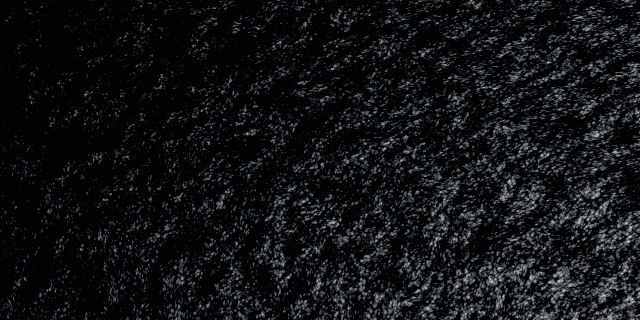
This texture is drawn by a WebGL 2 fragment shader. Its source:

```glsl
#version 300 es
precision highp float;
// Dark rippled water at night with slanted, broken glints thickening to the lower right.

#define SLANT 0.86                    // main ripple direction, radians
#define BEND 0.2                      // how far the ripples fan out
#define SWELL_FREQ vec2(6.5, 17.0)    // cells per height, along and across
#define CHOP_FREQ vec2(15.0, 34.0)
#define GRAIN_FREQ vec2(52.0, 74.0)
#define FLECK_FREQ vec2(104.0, 136.0)
#define BASE_LIGHT -2.15              // light level at the upper left
#define LIGHT_RIGHT 2.0               // gain towards the right
#define LIGHT_DOWN 0.8                // gain towards the bottom
#define GLINT_GAIN 0.22
#define EDGE_SOFTNESS 0.08
#define DEEP_WATER vec3(0.006, 0.006, 0.008)

uniform vec2 u_resolution;
out vec4 fragColor;

vec2 hash2(vec2 cell) {
    vec3 h = fract(cell.xyx * vec3(0.1031, 0.1030, 0.0973));
    h += dot(h, h.yzx + 33.33);
    return fract((h.xx + h.yz) * h.zy);
}

// Cellular noise: x is crest height with roughly unit variance, y is a cell id
vec2 crests(vec2 q) {
    vec2 cell = floor(q), local = fract(q);
    float nearest = 8.0, id = 0.0;
    for (int j = -1; j <= 1; j++) {
        for (int i = -1; i <= 1; i++) {
            vec2 offset = vec2(i, j);
            vec2 seed = hash2(cell + offset);
            vec2 toSeed = offset + seed - local;
            float d = dot(toSeed, toSeed);
            if (d < nearest) {
                nearest = d;
                id = fract(seed.x * 17.0 + seed.y * 31.0);
            }
        }
    }
    return vec2((0.43 - sqrt(nearest)) / 0.18, id);
}

// Ripple space: x runs along the crests, y across them
vec2 rippleSpace(vec2 p) {
    p.y *= 1.0 + 0.15 * p.y;
    p -= vec2(1.0, 0.5);
    float c = cos(SLANT), s = sin(SLANT);
    vec2 q = vec2(c * p.x + s * p.y, c * p.y - s * p.x);
    q.y += BEND * q.x * q.x;
    // Layered sines break up straight crests
    q += 0.008 * sin(q.yx * vec2(23.0, 17.0) + vec2(0.7, 2.1));
    q += 0.003 * sin(q.yx * vec2(71.0, 57.0) + vec2(4.0, 1.3));
    return q;
}

void main() {
    vec2 uv = gl_FragCoord.xy / u_resolution;
    vec2 q = rippleSpace(gl_FragCoord.xy / u_resolution.y);

    // Surface relief from swell to flecks, each fleck a facet tilted at random
    vec2 grain = crests(q * GRAIN_FREQ + 51.0);
    vec2 fleck = crests(q * FLECK_FREQ + 83.0);
    float facet = 3.46 * (fleck.y - 0.5);
    float relief = 0.38 * crests(q * SWELL_FREQ + 20.0).x
                 + 0.40 * crests(q * CHOP_FREQ + 37.0).x
                 + 0.48 * grain.x + 0.42 * fleck.x + 0.45 * facet;

    // Light falls off towards the upper left
    float light = BASE_LIGHT + LIGHT_RIGHT * pow(uv.x, 0.6) + LIGHT_DOWN * (1.0 - uv.y);
    float excess = relief + light;

    // Sharp glints: dim ones lean blue, bright ones are neutral
    float lit = smoothstep(-EDGE_SOFTNESS, EDGE_SOFTNESS, excess);
    float level = 0.04 + GLINT_GAIN * max(excess, 0.0);
    vec3 tint = mix(vec3(0.8, 0.98, 1.2), vec3(0.97, 1.0, 1.02), smoothstep(0.03, 0.4, level));
    float blueCell = smoothstep(0.84, 0.92, grain.y) * (1.0 - smoothstep(0.12, 0.35, level));
    tint = mix(tint, vec3(0.65, 0.92, 1.4), 0.7 * blueCell);

    fragColor = vec4(mix(DEEP_WATER, min(level, 0.85) * tint, lit), 1.0);
}
```
